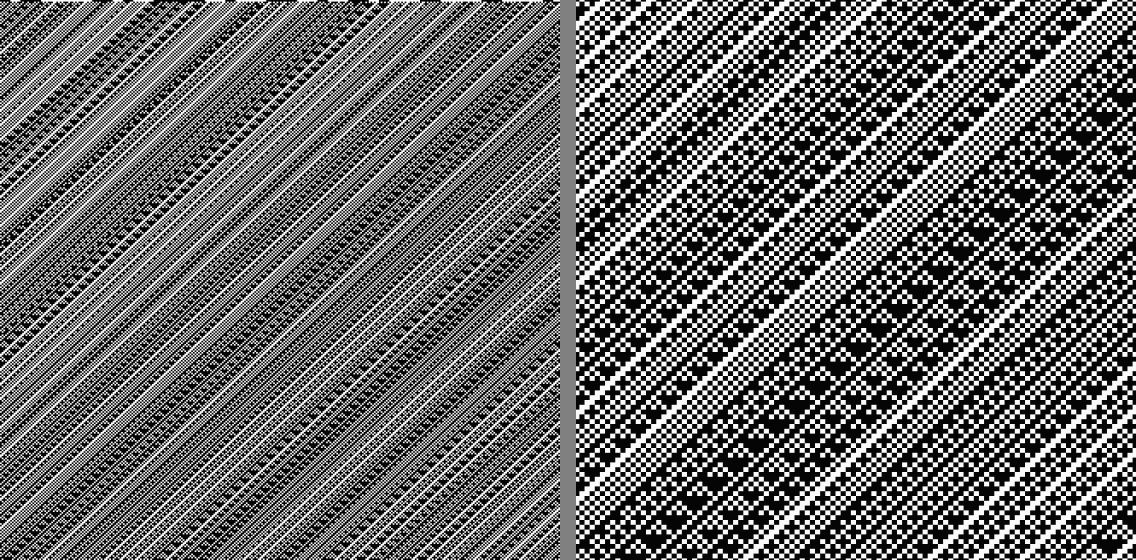
Left, the full canvas; right, a detail of the centre.
A WebGL 1 fragment shader for this pattern:

```glsl
precision highp float;
uniform vec2 u_resolution;

float hash(float n) {
  return fract(sin(n * 12.9898 + 4.1) * 43758.5453);
}

float smoothNoise(float x) {
  float i = floor(x);
  return mix(hash(i + 700.0), hash(i + 701.0), smoothstep(0.0, 1.0, x - i));
}

// Remainder of whole numbers, safe against rounding
float wholeMod(float a, float b) {
  return floor(mod(a + 0.5, b));
}

// State of one cell: 1.0 is lit, 0.0 is dark
float cellState(vec2 cell) {
  // Seed row along the top edge
  if (cell.y > 348.5) return step(0.45, hash(floor(cell.x / 6.0) + 300.0));

  // Diagonal lanes in blocks of eight columns, with a plain line between
  float diagonal = cell.x - cell.y;
  float block = floor((diagonal + 0.5) / 9.0);
  float lane = wholeMod(diagonal, 9.0);
  float darkness = 0.28 + 0.72 * smoothNoise(diagonal / 21.0);
  if (lane > 7.5) return step(hash(block + 170.0), 0.42);

  // A block is one lane, a 6 + 2 split, or halves of wide or fine lanes
  float pick = hash(block);
  float start = 0.0;
  float width = 8.0;
  if (pick > darkness * 0.75) {
    start = lane < 3.5 ? 0.0 : 4.0;
    width = hash(block * 2.0 + start + 90.0) < darkness ? 4.0 : 2.0;
  } else if (pick > darkness * 0.2) {
    float narrowFirst = 2.0 * step(0.5, hash(block + 230.0));
    bool wide = lane > narrowFirst - 0.5 && lane < narrowFirst + 5.5;
    start = wide ? narrowFirst : 6.0;
    width = wide ? 6.0 : 2.0;
  }
  float column = wholeMod(lane - start, width);

  // Each lane repeats its triangle at its own spacing down the diagonal
  float seed = block + start * 31.0;
  float period = width * 0.5 + floor(hash(seed + 20.0) * 1.6);
  float offset = floor(hash(seed + 50.0) * period);
  float phase = wholeMod(offset - cell.y, period);

  // Checkerboard with dark triangles, flat on top and pointing down
  float checker = wholeMod(column, 2.0);
  float triangle = step(2.0 * phase - 0.5, column) * step(column, width - 1.5);
  return checker * (1.0 - triangle);
}

void main() {
  // Cells are slightly wider than tall, which sets the slope
  vec2 cells = vec2(328.0, 350.0);
  vec2 p = gl_FragCoord.xy / u_resolution.y * cells;
  vec2 footprint = cells / u_resolution.y;
  vec2 low = p - 0.5 * footprint;
  vec2 high = p + 0.5 * footprint;

  // Average the cells by the area each one covers in the footprint
  float lit = 0.0;
  float total = 0.0;
  for (int j = 0; j < 3; j++) {
    for (int i = 0; i < 3; i++) {
      vec2 cell = floor(low) + vec2(float(i), float(j));
      vec2 overlap = max(min(high, cell + 1.0) - max(low, cell), 0.0);
      float area = overlap.x * overlap.y;
      lit += area * cellState(cell);
      total += area;
    }
  }
  gl_FragColor = vec4(vec3(mix(0.02, 0.98, lit / total)), 1.0);
}
```
